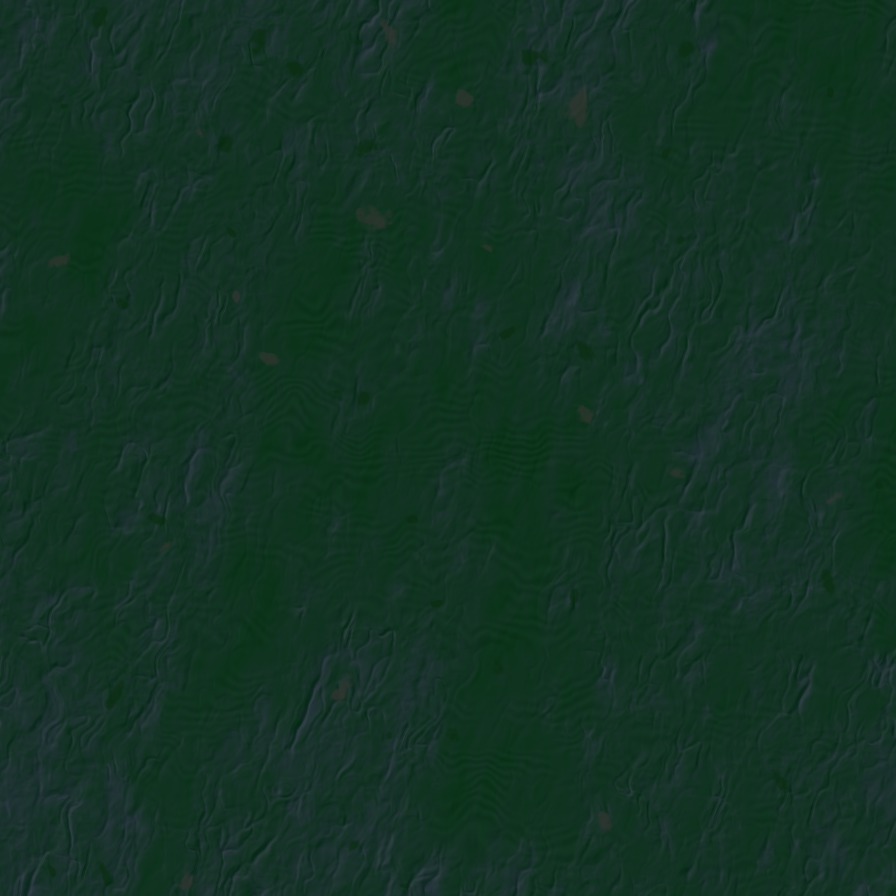
A WebGL 2 fragment shader for this texture:

```glsl
#version 300 es
precision highp float;

uniform vec2 u_resolution;
out vec4 outColor;

const vec3 DEEP_GREEN = vec3(0.047, 0.200, 0.105);
const vec3 SLATE = vec3(0.117, 0.200, 0.198);
const vec3 MOSS = vec3(0.032, 0.172, 0.055);
const vec3 DUSTY_ROSE = vec3(0.215, 0.215, 0.200);

float hash(vec2 p) {
    vec3 q = fract(p.xyx * vec3(0.1031, 0.1030, 0.0973));
    q += dot(q, q.yzx + 33.33);
    return fract((q.x + q.y) * q.z);
}

float noise(vec2 p) {
    vec2 i = floor(p);
    vec2 f = fract(p);
    f = f * f * f * (f * (f * 6.0 - 15.0) + 10.0);
    float low = mix(hash(i), hash(i + vec2(1, 0)), f.x);
    float high = mix(hash(i + vec2(0, 1)), hash(i + vec2(1, 1)), f.x);
    return mix(low, high, f.y);
}

float fbm(vec2 p, int octaves) {
    const mat2 TURN = mat2(1.6, 1.2, -1.2, 1.6);
    float sum = 0.0, total = 0.0, amplitude = 0.5;
    for (int i = 0; i < octaves; i++) {
        sum += amplitude * noise(p);
        total += amplitude;
        p = TURN * p + 17.3;
        amplitude *= 0.55;
    }
    return sum / total;
}

// Thin creases along the middle level of stretched noise
float creases(vec2 p, float sharpness) {
    float ridge = 1.0 - abs(2.0 * noise(p) - 1.0);
    return pow(ridge, sharpness);
}

float wispHeight(vec2 p) {
    vec2 warp = vec2(fbm(p * vec2(30.0, 24.0), 3), fbm(p * vec2(28.0, 22.0) + 41.0, 3)) - 0.5;
    vec2 q = p + warp * vec2(0.036, 0.05);
    float coarse = creases(q * vec2(36.0, 13.0), 4.0) * smoothstep(0.35, 0.7, noise(p * vec2(26.0, 20.0) + 3.0));
    float fine = creases(q * vec2(80.0, 32.0) + 9.0, 3.0) * smoothstep(0.2, 0.7, noise(p * vec2(36.0, 28.0) + 13.0));
    float lumps = fbm(q * vec2(85.0, 55.0) + 27.0, 3);
    return 0.6 * coarse + 0.45 * fine + 0.65 * lumps;
}

// Faint, wavering horizontal ripples in broken groups
float ripples(vec2 p) {
    float bend = 34.0 * fbm(p * vec2(15.0, 9.0) + 5.0, 3) + 5.0 * noise(p * 48.0);
    float wave = sin(p.y * 480.0 + bend);
    return wave * smoothstep(0.25, 0.8, fbm(p * vec2(22.0, 34.0), 2));
}

// Sparse irregular spots, one possible spot in each grid cell
float flecks(vec2 p, float cells, float density, float radius, float seed) {
    vec2 g = p * cells;
    float rim = 1.8 * (fbm(p * 80.0 + seed, 3) - 0.5);
    float cover = 0.0;
    for (int y = -1; y <= 1; y++) {
        for (int x = -1; x <= 1; x++) {
            vec2 cell = floor(g) + vec2(x, y);
            vec2 key = cell + seed;
            vec2 d = (g - cell - vec2(hash(key + 3.1), hash(key + 7.7))) / cells;
            float angle = 6.2832 * hash(key + 11.9);
            d = mat2(cos(angle), sin(angle), -sin(angle), cos(angle)) * d;
            d.y *= mix(1.0, 2.4, hash(key + 19.3));
            float size = radius * mix(0.4, 1.4, hash(key + 23.7));
            float spot = 1.0 - smoothstep(0.5, 1.2, length(d) / size + rim);
            cover = max(cover, spot * step(hash(key), density));
        }
    }
    return cover;
}

void main() {
    vec2 p = gl_FragCoord.xy / u_resolution;
    vec2 leaning = vec2(p.x - 0.24 * p.y, p.y) + 3.0;

    // Drifts of slate over green, broken up by finer mottle and grain
    float drift = fbm(leaning * vec2(10.0, 3.8), 5);
    float mottle = fbm(leaning * vec2(50.0, 24.0), 3);
    float grain = fbm(leaning * vec2(170.0, 120.0), 2);
    float tone = 0.43 + 1.35 * (drift - 0.5) + 0.75 * (mottle - 0.5);
    float roughness = smoothstep(0.37, 0.60, drift + 0.5 * (mottle - 0.5));
    tone += mix(0.15, 0.5, roughness) * (grain - 0.5);

    // Raised wisps lit from one side
    float height = wispHeight(leaning);
    float relief = height - wispHeight(leaning + vec2(0.0032, -0.0024));
    tone += roughness * 0.6 * (height - 0.50);

    vec3 color = mix(DEEP_GREEN, SLATE, clamp(tone, -0.05, 1.25));
    color += vec3(0.105, 0.084, 0.104) * clamp(relief, -0.5, 0.5) * mix(0.25, 1.0, roughness);
    color += vec3(0.008, 0.011, 0.010) * ripples(p) * (1.0 - 0.6 * roughness);

    // Scattered moss and rose spots
    float moss = flecks(p, 10.0, 0.35, 0.011, 31.0);
    float rose = flecks(p, 8.0, 0.25, 0.012, 87.0);
    color = mix(color, MOSS, 0.65 * moss);
    color = mix(color, DUSTY_ROSE, 0.60 * rose);

    outColor = vec4(color, 1.0);
}
```
